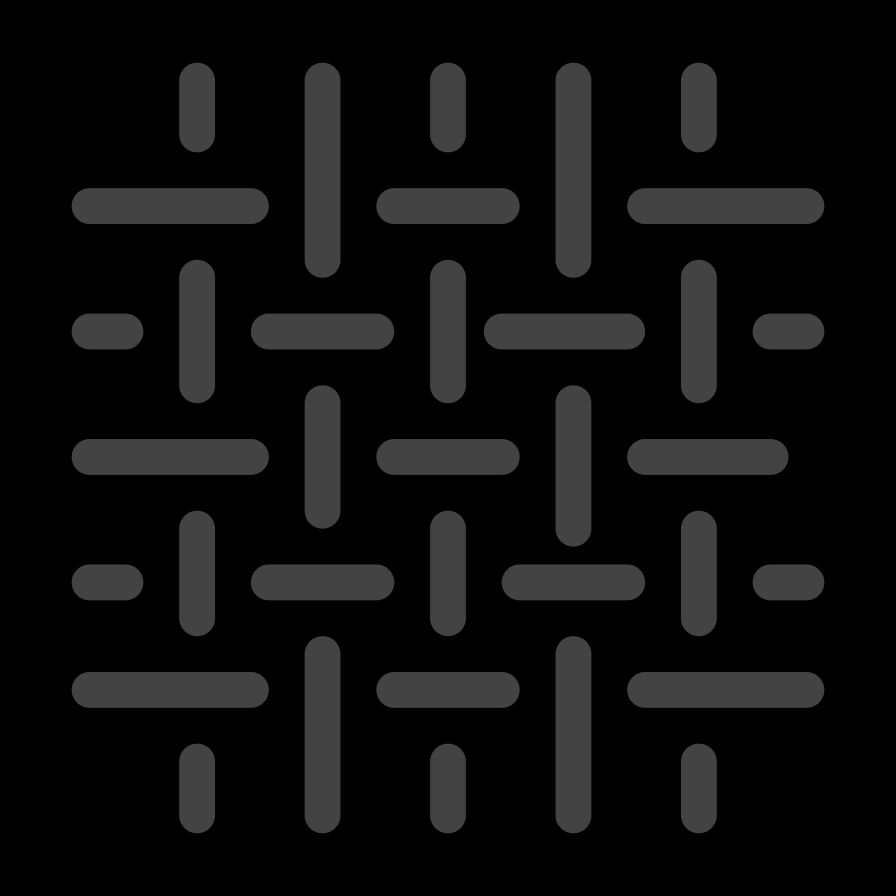
Give the GLSL for this pattern, as a Shadertoy shader.

```glsl
// Basket weave of round-capped grey strands: five across, five down, on black.

const float GRID = 50.0;         // layout units per canvas side
const float PITCH = 7.0;         // spacing between strands
const float STRAND_RADIUS = 1.0;
const float GAP = 3.0;           // clearance on each side of a crossing
const int STRANDS = 5;
const vec3 BACKGROUND = vec3(0.0);
const vec3 STRAND_COLOR = vec3(0.263);

float columnAt(int i) {
    return 11.0 + PITCH * float(i);
}

// The last row sits slightly closer to its neighbour.
float rowAt(int i) {
    return min(11.5 + PITCH * float(i), 38.5);
}

// Distance to a capsule along x, given by its outer ends.
float capsule(vec2 p, float start, float end, float radius) {
    float nearest = clamp(p.x, start + radius, end - radius);
    return length(p - vec2(nearest, 0.0)) - radius;
}

// Irregular lengths: x shifts the start, y shifts the end.
vec2 endShift(bool vertical, int strand, int segment) {
    if (vertical) return strand == 3 && segment == 1 ? vec2(0.0, 1.0) : vec2(0.0);
    if (segment != 2) return vec2(0.0);
    return strand == 1 ? vec2(-1.0, 0.0) : strand == 2 ? vec2(0.0, -2.0) : vec2(0.0);
}

// One strand, broken wherever it passes under a crossing strand.
float strandDistance(vec2 p, int strand, bool vertical, vec2 extent) {
    int firstUnder = (strand + (vertical ? 0 : 1)) % 2;
    float d = GRID;
    for (int k = 0; k < 4; k++) {
        int after = firstUnder + 2 * k;
        int before = after - 2;
        if (before >= STRANDS) break;
        float start = vertical ? rowAt(before) : columnAt(before);
        float end = vertical ? rowAt(after) : columnAt(after);
        vec2 ends = vec2(before < 0 ? extent.x : start + GAP,
                         after >= STRANDS ? extent.y : end - GAP);
        ends += endShift(vertical, strand, k);
        d = min(d, capsule(p, ends.x, ends.y, STRAND_RADIUS));
    }
    return d;
}

float weaveDistance(vec2 p) {
    float d = GRID;
    for (int i = 0; i < STRANDS; i++) {
        vec2 across = vec2(p.x, p.y - rowAt(i));
        vec2 down = vec2(p.y, p.x - columnAt(i));
        d = min(d, strandDistance(across, i, false, vec2(4.0, 46.0)));
        d = min(d, strandDistance(down, i, true, vec2(3.5, 46.5)));
    }
    return d;
}

void mainImage(out vec4 fragColor, in vec2 fragCoord) {
    // Centred square layout, with y running downwards
    float pixel = GRID / min(iResolution.x, iResolution.y);
    vec2 p = (fragCoord - 0.5 * iResolution.xy) * pixel;
    p = vec2(p.x, -p.y) + 0.5 * GRID;

    float coverage = clamp(0.5 - weaveDistance(p) / pixel, 0.0, 1.0);
    fragColor = vec4(mix(BACKGROUND, STRAND_COLOR, coverage), 1.0);
}
```
